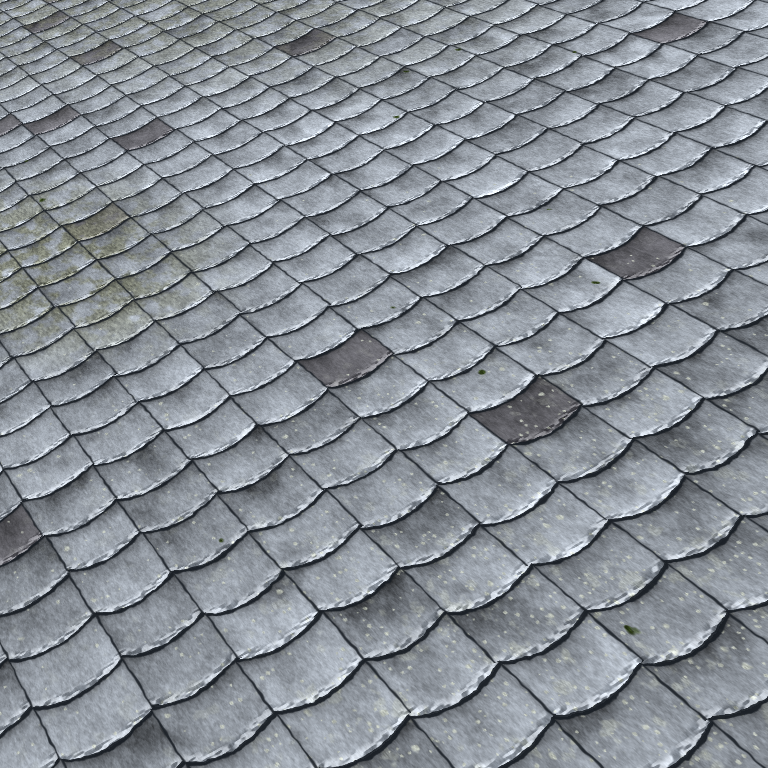
Give the GLSL for this texture, as a Shadertoy shader.

```glsl
// Weathered slate roof in perspective: skewed courses of scalloped slates with lichen.
#define SAG 0.19          // depth of the curved lower edge, in courses
#define JITTER 0.09       // irregularity of the laying
#define CHIP 0.055        // roughness of the broken edges
#define EDGE_WIDTH 0.040  // dark line under each slate
#define SEAM_WIDTH 0.011  // dark joint between neighbours
#define TONE 0.595        // mean brightness
#define TONE_SPREAD 0.12  // brightness range between slates
#define SPOTS 0.42        // amount of pale lichen spots

const vec3 SLATE_TINT = vec3(0.952, 0.995, 1.050);
const vec3 GAP = vec3(0.095, 0.115, 0.14);
const vec3 OLIVE = vec3(0.47, 0.48, 0.40);
const vec3 PALE_LICHEN = vec3(0.77, 0.79, 0.74);
const vec3 MOSS = vec3(0.19, 0.25, 0.10);

// Roof plane to canvas: step along a course, step downhill, origin
const mat3 ROOF = mat3(0.0969, 0.0541, 0.0139,
                       0.0263, -0.0587, -0.0414,
                       0.4700, 0.4557, 1.0);

float hash(vec2 p) {
    vec3 q = fract(p.xyx * vec3(0.1031, 0.1030, 0.0973));
    q += dot(q, q.yzx + 33.33);
    return fract((q.x + q.y) * q.z);
}

float noise(vec2 p) {
    vec2 i = floor(p), f = fract(p);
    f = f * f * (3.0 - 2.0 * f);
    return mix(mix(hash(i), hash(i + vec2(1, 0)), f.x),
               mix(hash(i + vec2(0, 1)), hash(i + vec2(1, 1)), f.x), f.y);
}

float fbm(vec2 p) {
    float sum = 0.0, amp = 0.53;
    for (int i = 0; i < 4; i++) {
        sum += amp * noise(p);
        p = mat2(1.6, 1.2, -1.2, 1.6) * p + 7.3;
        amp *= 0.5;
    }
    return sum;
}

// Scattered irregular discs, one candidate per grid square
float spots(vec2 p, float density, float radius, float blur) {
    vec2 id = floor(p);
    float size = radius * mix(0.35, 1.0, hash(id + 31.7));
    vec2 centre = 0.35 + 0.3 * vec2(hash(id + 5.1), hash(id + 9.4));
    float d = length(fract(p) - centre) + 0.16 * (noise(p * 6.0) - 0.5);
    return step(hash(id + 17.2), density) * smoothstep(blur, -blur, d - size);
}

void mainImage(out vec4 fragColor, in vec2 fragCoord) {
    vec2 p = fragCoord / iResolution.xy;
    vec3 q = inverse(ROOF) * vec3(p, 1.0);
    vec2 uv = q.xy / q.z;
    vec2 px = vec2(length(vec2(dFdx(uv.x), dFdy(uv.x))),
                   length(vec2(dFdx(uv.y), dFdy(uv.y))));
    vec2 s = uv * vec2(1.65, 1.0);   // nearly square surface units

    // Slate layout: jittered seams, then sagging chipped lower edges
    float u = uv.x + JITTER * 0.6 * (hash(vec2(round(uv.x), floor(uv.y)) + 60.0) - 0.5);
    u += 0.018 * (noise(s * 9.0) - 0.5);
    float column = floor(u), across = u - column;
    float skew = across + 0.22 * across * (1.0 - across);
    float w = uv.y - SAG * 4.0 * skew * (1.0 - skew);
    w += JITTER * (hash(vec2(column, round(w)) + 80.0) - 0.5);
    w += CHIP * (fbm(s * 8.0) - 0.5);
    float row = floor(w), down = w - row;
    vec2 id = vec2(column, row) + 200.0;
    float tone = hash(id);

    // Stone: slate tone, clouded stains and fine cleavage grain
    vec2 local = s + 13.0 * vec2(tone, hash(id + 3.0));
    float cloud = fbm(local * 1.8);
    float grain = fbm(s * vec2(22.0, 11.0));
    float fine = noise(s * vec2(55.0, 30.0));
    float light = TONE + TONE_SPREAD * (tone - 0.5) + 0.24 * (cloud - 0.5)
                + 0.20 * (grain - 0.5) + 0.08 * (fine - 0.5) + 0.13 * (down - 0.45);
    light -= 0.20 * smoothstep(0.48, 0.75, fbm(local * 1.3 + 40.0)) * (1.0 - down);
    light += 0.07 * smoothstep(0.35, 0.85, p.y) * (0.4 + cloud);
    vec3 color = light * SLATE_TINT;
    float dark = step(0.975, hash(id + 11.0));
    color *= mix(vec3(1.0), vec3(0.68, 0.65, 0.65), dark);

    // Olive growth on a weathered patch and along the top
    float patchArea = smoothstep(0.24, 0.05, length((p - vec2(0.07, 0.65)) * vec2(0.8, 1.5)));
    float topArea = 0.65 * smoothstep(0.82, 1.0, p.y) * smoothstep(0.9, 0.2, p.x);
    float growth = max(patchArea, topArea) * smoothstep(0.30, 0.62, fbm(s * 3.5) + 0.25 * (tone - 0.5));
    color = mix(color, OLIVE * (0.55 + 0.9 * grain), 0.75 * growth);

    // Pale crusts and spots, denser near the lower right
    float density = SPOTS * smoothstep(0.85, 0.05, p.y) * mix(0.25, 1.0, smoothstep(0.0, 0.7, p.x));
    float crust = smoothstep(0.62, 0.75, fbm(s * 4.0 + 21.0)) * density;
    float pale = spots(s * 3.2, density * 0.45, 0.17, 0.05 + px.y * 2.0);
    pale = max(pale, spots(s * 8.0 + 4.0, density * 0.6, 0.27, 0.06 + px.y * 4.0));
    color = mix(color, PALE_LICHEN * (0.85 + 0.3 * fine), max(0.8 * pale, crust));

    // Flaked bevel catches light above the lower edge
    float bevel = smoothstep(0.80, 0.93, down);
    float flake = noise(vec2(s.x * 9.0 + s.y * 5.0, s.y * 28.0));
    color += bevel * mix(-0.17, 0.19, smoothstep(0.25, 0.65, flake));

    // Soft shadows, then dark edges and seams
    float side = min(across, 1.0 - across);
    color *= 1.0 - 0.42 * exp(-down * 13.0);
    color *= 1.0 - 0.22 * exp(-side * 38.0);
    float edgeDist = min(down, (1.0 - down) * 1.8);
    float edgeWidth = EDGE_WIDTH * (0.65 + 0.7 * noise(s * 5.0));
    float edge = smoothstep(edgeWidth + px.y, edgeWidth - px.y, edgeDist);
    float seamWidth = SEAM_WIDTH * (0.5 + noise(s * 6.0 + 8.0));
    float seam = smoothstep(seamWidth + px.x, seamWidth - px.x, side);
    color = mix(color, GAP, max(0.92 * edge, 0.85 * seam));

    // Rare moss cushions
    float moss = spots(s * 1.7 + 2.0, 0.008, 0.14, 0.03 + px.y);
    color = mix(color, MOSS * (0.6 + 0.8 * fine), moss);

    fragColor = vec4(clamp(color, 0.0, 1.0), 1.0);
}
```
